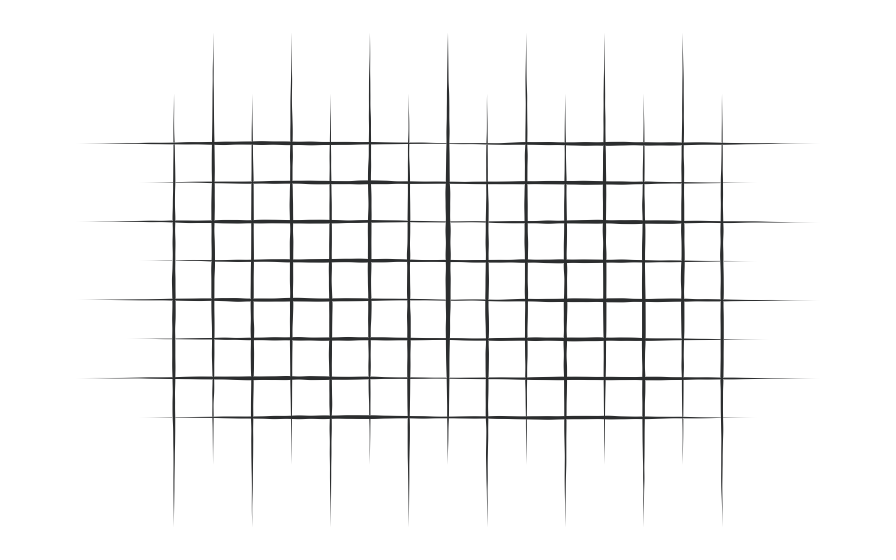
Give the GLSL for this pattern, as a Shadertoy shader.

```glsl
// Hand-inked lattice on white paper: 15 vertical and 8 horizontal strokes.
// Each stroke is a slightly rough, tapered lens; alternate lines are staggered.
// Every row is made of a left stroke and its mirrored right partner.

const vec3 PAPER = vec3(1.0);
const vec3 INK = vec3(0.17, 0.175, 0.18);
const float SPACING = 0.0699;    // grid step, in canvas heights
const float TOP_ROW = 0.2438;    // height of the first row above the centre
const float PI = 3.14159265;

float hash(vec2 p) {
    return fract(sin(dot(p, vec2(127.1, 311.7))) * 43758.5453);
}

// Smooth one-dimensional noise in -1..1, with a separate track per seed
float roughness(float x, float seed) {
    float cell = floor(x);
    float f = smoothstep(0.0, 1.0, x - cell);
    return mix(hash(vec2(cell, seed)), hash(vec2(cell + 1.0, seed)), f) * 2.0 - 1.0;
}

// Share of one pixel covered by a band of the given half width
float bandCoverage(float offset, float halfWidth, float pixel) {
    float hi = min(offset + 0.5 * pixel, halfWidth);
    float lo = max(offset - 0.5 * pixel, -halfWidth);
    return clamp((hi - lo) / pixel, 0.0, 1.0);
}

// Stroke between two ends, widest in the middle; taper sharpens the tips
float inkStroke(float along, float across, vec2 ends, float width,
                float taper, float seed, float pixel) {
    float t = (along - ends.x) / (ends.y - ends.x);
    if (t <= 0.0 || t >= 1.0) return 0.0;
    float body = pow(sin(PI * t), taper);
    float grain = 1.0 + 0.16 * roughness(along * 45.0, seed);
    float wobble = 0.0005 * roughness(along * 22.0, seed + 31.0);
    return bandCoverage(across - wobble, 0.5 * width * body * grain, pixel);
}

float verticalInk(vec2 p, float pixel) {
    float column = clamp(round(p.x / SPACING), -7.0, 7.0);
    float odd = mod(abs(column), 2.0);
    vec2 ends = mix(vec2(-0.330, 0.442), vec2(-0.442, 0.333), odd);
    float width = column == 0.0 ? 0.0082 : 0.0058;
    return inkStroke(p.y, p.x - column * SPACING, ends, width, 1.0,
                     column + 12.0, pixel);
}

float horizontalInk(vec2 p, float pixel) {
    float row = clamp(round((TOP_ROW - p.y) / SPACING), 0.0, 7.0);
    float across = p.y - TOP_ROW + row * SPACING;
    vec2 ends = mix(vec2(-0.668, 0.080), vec2(-0.555, 0.142), mod(row, 2.0));
    if (row == 5.0) ends.x -= 0.022;

    // Overlap the left stroke and its reflection
    float clearPaper = 1.0;
    for (int i = 0; i < 2; i++) {
        float side = 1.0 - 2.0 * float(i);
        float ink = inkStroke(p.x * side, across - 0.0004 * side, ends, 0.0064,
                              1.7, row + 50.0 + 9.0 * side, pixel);
        clearPaper *= 1.0 - ink;
    }
    return 1.0 - clearPaper;
}

void mainImage(out vec4 fragColor, in vec2 fragCoord) {
    float pixel = 1.0 / iResolution.y;
    vec2 p = (fragCoord - 0.5 * iResolution.xy) * pixel;

    // Combine both stroke directions without darkening the crossings
    float ink = max(verticalInk(p, pixel), horizontalInk(p, pixel));
    fragColor = vec4(mix(PAPER, INK, ink), 1.0);
}
```
